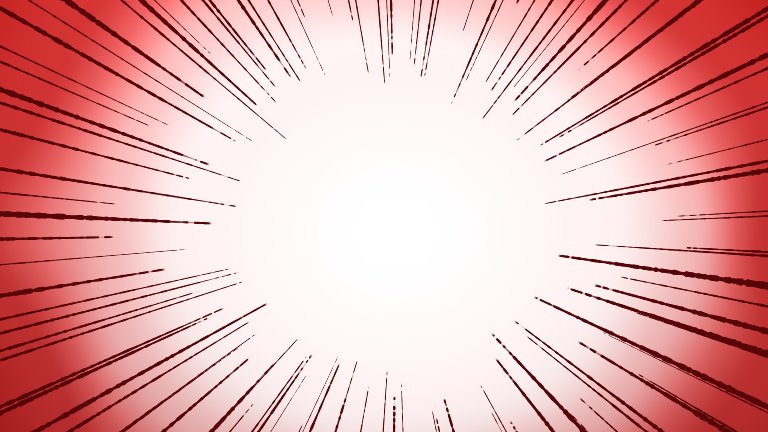
A WebGL 2 fragment shader for this background:

```glsl
#version 300 es
precision highp float;
// Manga focus lines over a red vignette with a bright, off-centre heart.
// An elliptical distance drives a colour ramp; two rings of angular cells
// each hold one tapered ink stroke with hashed angle, tip, weight and grain.

uniform vec2 u_resolution;
out vec4 fragColor;

#define CENTER vec2(0.516, 0.463)   // focus, as a share of the canvas
#define RADII vec2(0.915, 0.79)     // ellipse radii, in canvas heights
#define RING_CELLS 66.0             // strokes in the first ring
#define TIP_NEAR 0.38               // closest stroke tip, in ellipse units
#define TIP_SPREAD 0.36             // random extra tip distance
#define STROKE_WIDTH 0.0078         // half-width of the boldest stroke
#define GRAIN 140.0                 // brush grains per canvas height
#define CLOUDINESS 0.16             // unevenness of the glow edge

const float TAU = 6.2831853;
const vec3 INK = vec3(0.34, 0.02, 0.03);

float hash(vec2 p) {
    return fract(sin(dot(p, vec2(127.1, 311.7))) * 43758.5453);
}

float noise(vec2 p) {
    vec2 i = floor(p), f = fract(p);
    f = f * f * (3.0 - 2.0 * f);
    return mix(mix(hash(i), hash(i + vec2(1, 0)), f.x),
               mix(hash(i + vec2(0, 1)), hash(i + vec2(1, 1)), f.x), f.y);
}

// White heart, blush, rose, then deep red towards the corners.
vec3 glow(float d) {
    vec3 c = mix(vec3(1.0), vec3(1.0, 0.945, 0.945), smoothstep(0.05, 0.60, d));
    c = mix(c, vec3(0.97, 0.71, 0.71), smoothstep(0.54, 0.77, d));
    c = mix(c, vec3(0.91, 0.40, 0.40), smoothstep(0.73, 0.89, d));
    c = mix(c, vec3(0.78, 0.19, 0.19), smoothstep(0.83, 0.99, d));
    return mix(c, vec3(0.70, 0.10, 0.10), smoothstep(0.99, 1.30, d));
}

// Ink coverage of one ring of strokes around the focus.
float strokes(vec2 p, float d, float cells, float weight, float seed, float pixel) {
    float r = length(p);
    float turn = (atan(p.y, p.x) / TAU + 0.5) * cells;
    vec2 id = vec2(mod(floor(turn), cells), seed);
    float axis = mix(0.16, 0.84, hash(id));
    float across = abs(fract(turn) - axis) * TAU / cells * r;

    // The stroke widens outwards from its tip.
    float tip = TIP_NEAR + TIP_SPREAD * pow(hash(id + 17.3), 1.3);
    float along = d - tip;
    float bold = mix(0.35, 1.0, hash(id + 41.9));
    float width = STROKE_WIDTH * weight * bold * (0.28 + 0.72 * smoothstep(-0.05, 0.65, along));

    // Dry-brush grain roughens the edge and breaks up the tip.
    float grain = noise(vec2(r * GRAIN, id.x * 7.0 + seed));
    float dry = 1.0 - smoothstep(0.0, 0.12, along);
    width *= 0.72 + 0.56 * grain;
    float broken = mix(1.0, smoothstep(0.2, 0.45, grain), dry);
    float ink = clamp((width - across) / (0.8 * pixel) + 0.5, 0.0, 1.0);
    return ink * broken * smoothstep(0.0, 0.012, along);
}

void main() {
    vec2 uv = gl_FragCoord.xy / u_resolution;
    float aspect = u_resolution.x / u_resolution.y;
    float pixel = 1.0 / u_resolution.y;
    vec2 p = (uv - CENTER) * vec2(aspect, 1.0);
    float d = length(p / RADII);

    // Background: clouded vignette, lighter above and darker below.
    float cloud = (noise(p * 3.2 + 5.0) - 0.5) * CLOUDINESS;
    vec3 color = glow(d + cloud * smoothstep(0.45, 0.85, d));
    float shade = mix(0.91, 1.08, uv.y);
    color *= mix(1.0, shade, smoothstep(0.4, 0.85, d));

    // Bold ring, then a thinner one that forms doubled strokes.
    float ink = strokes(p, d, RING_CELLS, 1.0, 3.0, pixel);
    ink = max(ink, strokes(p, d, floor(RING_CELLS * 0.8), 0.6, 29.0, pixel));
    color = mix(color, INK, ink);

    fragColor = vec4(min(color, 1.0), 1.0);
}
```
